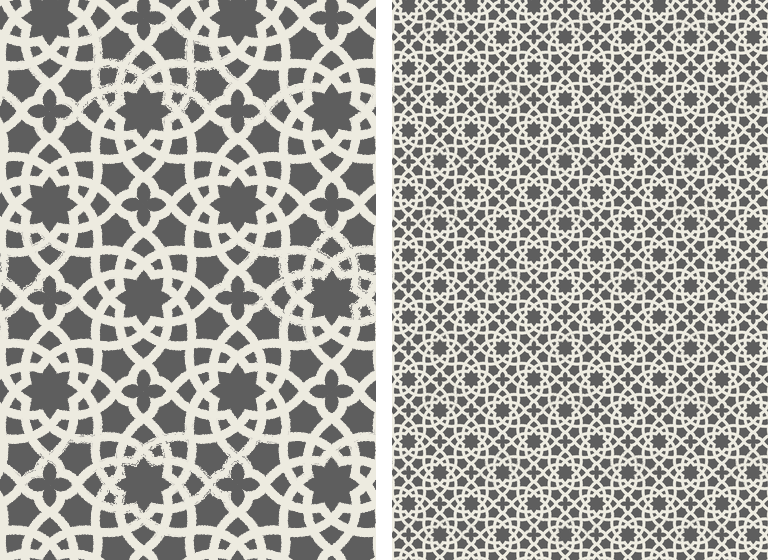
Left, the tile; right, the same tile 3 across and 3 down.
Write a Shadertoy shader that draws this pattern.

```glsl
// Interlaced lattice of eight-pointed stars and quatrefoils, cream on charcoal.
// Each cell is folded by symmetry until a few circular arcs draw every strand;
// wrapping cellular noise roughens the edges and layered sines place the wear.

const float TAU = 6.2831853;
const vec2 REPEATS = vec2(2.0, 3.0);
const vec2 STAR_OFFSET = vec2(0.264, 0.904);
const float HALF_WIDTH = 0.0485;   // strand half width, in half cells
const vec3 CHARCOAL = vec3(0.37);
const vec3 CREAM = vec3(0.93, 0.92, 0.88);

vec2 hash22(vec2 p) {
    vec3 q = fract(p.xyx * vec3(0.1031, 0.1030, 0.0973));
    q += dot(q, q.yzx + 33.33);
    return fract((q.xx + q.yz) * q.zy);
}

// Distance to the nearest scattered point; wraps after "grid" cells.
float cellular(vec2 uv, vec2 grid) {
    vec2 p = uv * grid;
    vec2 cell = floor(p);
    float nearest = 2.0;
    for (int j = -1; j <= 1; j++) {
        for (int i = -1; i <= 1; i++) {
            vec2 id = cell + vec2(i, j);
            nearest = min(nearest, length(id + hash22(mod(id, grid)) - p));
        }
    }
    return nearest;
}

float ring(vec2 p, vec2 center, float radius) {
    return abs(length(p - center) - radius);
}

// Mirror across the diagonal so that x >= y.
vec2 foldDiagonal(vec2 p) {
    return vec2(max(p.x, p.y), min(p.x, p.y));
}

// Mirror across the line through the origin at the given angle.
vec2 reflectAt(vec2 p, float angle) {
    float c = cos(2.0 * angle), s = sin(2.0 * angle);
    return vec2(c * p.x + s * p.y, s * p.x - c * p.y);
}

// Eight-fold rosette: one arc and its mirror images in a 22.5 degree wedge.
float rosette(vec2 p, vec2 center, float radius) {
    float wedge = TAU / 16.0;
    vec2 q = foldDiagonal(abs(p));
    if (atan(q.y, q.x) > wedge) q = reflectAt(q, wedge);
    float d = ring(q, center, radius);
    d = min(d, ring(vec2(q.x, -q.y), center, radius));
    return min(d, ring(reflectAt(q, wedge), center, radius));
}

float quatrefoil(vec2 p, vec2 center, float radius) {
    return ring(foldDiagonal(abs(p)), center, radius);
}

// Distance to the strand centre lines, in half cells.
float lattice(vec2 cellUv) {
    vec2 q = 2.0 * abs(fract(cellUv + 0.5) - 0.5);
    if (q.x + q.y > 1.0) q = 1.0 - q;   // stars sit on a checkerboard
    q = foldDiagonal(q);
    float star = rosette(q, vec2(-0.0484, 0.378), 0.5625);
    float cross4 = quatrefoil(q - vec2(1.0, 0.0), vec2(0.117, -0.066), 0.1875);
    return min(star, cross4);
}

// Broad worn patches from layered sines, 0 to 1.
float wearMask(vec2 uv) {
    float bands = 0.5 * cos(TAU * 3.0 * (uv.y - 0.17));
    float side = -0.6 * cos(TAU * uv.y) * cos(TAU * (uv.x - 0.9));
    float ripple = 0.35 * sin(TAU * (4.0 * uv.x + sin(TAU * 2.0 * uv.y)));
    return smoothstep(0.25, 1.0, bands + side + ripple);
}

// Broken hairlines just inside the strand edge.
float flecks(float edge, float breakup, float amount, float aa) {
    float hairline = 1.0 - smoothstep(0.003, 0.003 + aa, abs(edge + 0.017));
    float gaps = smoothstep(0.42, 0.62, breakup);
    return hairline * gaps * amount;
}

void mainImage(out vec4 fragColor, in vec2 fragCoord) {
    vec2 uv = fragCoord / iResolution.xy;
    float aa = 1.2 * REPEATS.y / iResolution.y;
    float wear = wearMask(uv);

    // Strands with a ragged outline
    float grain = cellular(uv, vec2(172.0, 256.0)) - 0.45;
    float edge = lattice(uv * REPEATS - STAR_OFFSET) - HALF_WIDTH;
    edge += grain * mix(0.011, 0.022, wear);
    float strand = 1.0 - smoothstep(-aa, aa, edge);

    // Worn scratches
    float breakup = cellular(uv, vec2(64.0, 96.0));
    strand *= 1.0 - 0.7 * flecks(edge, breakup, wear, aa);

    fragColor = vec4(mix(CHARCOAL, CREAM, strand), 1.0);
}
```
